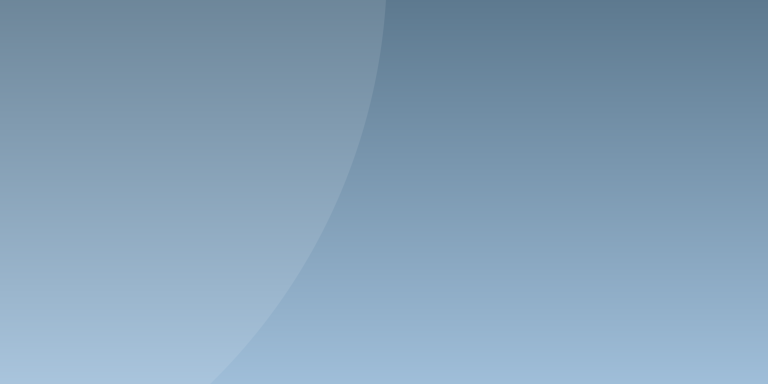
This background is drawn by a Shadertoy shader. Its source:

```glsl
// A calm vertical blue-grey gradient, dark above and pale below, with a large
// translucent disc entering from the left. The disc is a circle distance
// function whose antialiased mask blends a faint white veil over the gradient.

#define SKY_TOP vec3(0.365, 0.475, 0.560)
#define SKY_BOTTOM vec3(0.625, 0.745, 0.850)
#define VEIL_COLOR vec3(1.0)
#define VEIL_OPACITY 0.10
#define DISC_CENTER vec2(-0.521, 1.094)
#define DISC_RADIUS 1.529

float circleDistance(vec2 point, vec2 center, float radius) {
    return length(point - center) - radius;
}

void mainImage(out vec4 fragColor, in vec2 fragCoord) {
    // Canvas units: height is 1, with x scaled to the width of 2
    vec2 canvas = fragCoord / iResolution.xy * vec2(2.0, 1.0);
    float pixel = 1.0 / iResolution.y;

    // Background gradient
    vec3 color = mix(SKY_BOTTOM, SKY_TOP, canvas.y);

    // Translucent disc with a smooth rim
    float rim = circleDistance(canvas, DISC_CENTER, DISC_RADIUS);
    float disc = 1.0 - smoothstep(-0.75 * pixel, 0.75 * pixel, rim);
    color = mix(color, VEIL_COLOR, VEIL_OPACITY * disc);

    fragColor = vec4(color, 1.0);
}
```
